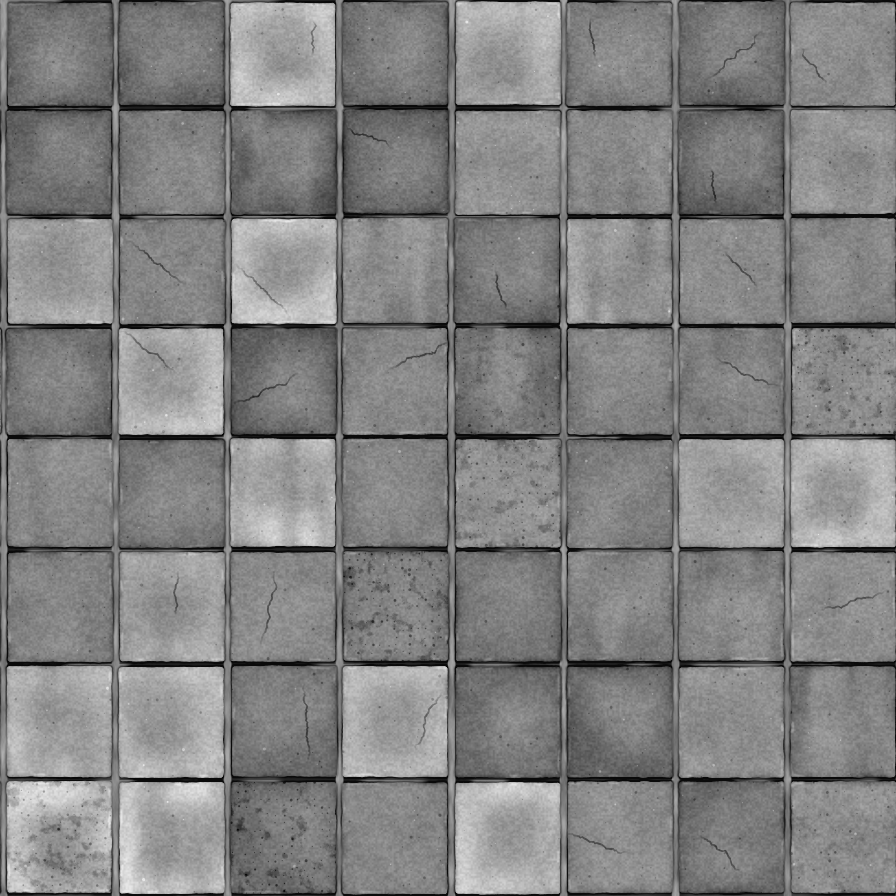
Write a WebGL 2 fragment shader that draws this texture.

```glsl
#version 300 es
precision highp float;

uniform vec2 u_resolution;
out vec4 fragColor;

const float TILES = 8.0;
const float PI = 3.14159;
const float COLUMN_SHIFT = 0.004;          // joints sit slightly to the right
const float ROW_BOW = 0.0125;              // rows bulge upward mid-canvas
const vec2 JOINT_HALF = vec2(0.032, 0.021); // half joint width, in tiles
const float CORNER = 0.025;
const float EDGE_WOBBLE = 0.016;
const float BODY_TONE = 0.545;
const float BRIGHT_SHARE = 0.25;
const float GRAIN = 0.09;
const float STREAKS = 0.2;
const float PIT_CELLS = 15.0;
const float CRACK_SHARE = 0.24;
const float JOINT_LIGHT = 0.54;
const float JOINT_DARK = 0.13;

float hash(vec2 p) {
    vec3 h = fract(p.xyx * 0.1031);
    h += dot(h, h.yzx + 33.33);
    return fract((h.x + h.y) * h.z);
}

float noise(vec2 p) {
    vec2 i = floor(p), f = fract(p);
    f = f * f * (3.0 - 2.0 * f);
    return mix(mix(hash(i), hash(i + vec2(1, 0)), f.x),
               mix(hash(i + vec2(0, 1)), hash(i + vec2(1, 1)), f.x), f.y);
}

float fbm(vec2 p) {
    float sum = 0.0, amp = 0.5;
    for (int i = 0; i < 4; i++) {
        sum += amp * noise(p);
        p = p * 2.1 + 7.3;
        amp *= 0.5;
    }
    return sum;
}

vec4 tileRandom(vec2 id, float salt) {
    vec2 k = id + salt * 37.0;
    return vec4(hash(k), hash(k + 101.0), hash(k + 211.0), hash(k + 307.0));
}

float roundedBox(vec2 p, vec2 halfSize, float radius) {
    vec2 d = abs(p) - halfSize + radius;
    return length(max(d, 0.0)) + min(max(d.x, d.y), 0.0) - radius;
}

// Small round pits, one candidate per cell
float pits(vec2 p, float density, float aa) {
    vec2 cell = floor(p * PIT_CELLS);
    vec2 center = 0.3 + 0.4 * vec2(hash(cell + 3.0), hash(cell + 59.0));
    float radius = mix(0.06, 0.2, pow(hash(cell + 83.0), 3.0));
    float dist = length(fract(p * PIT_CELLS) - center) - radius;
    float soft = max(aa * PIT_CELLS * 0.7, 0.05);
    return step(hash(cell + 17.0), density) * (1.0 - smoothstep(-soft, soft, dist));
}

// One wandering hairline with tapered ends
float crack(vec2 q, vec4 r, float aa) {
    float angle = (r.x - 0.5) * 2.6;
    vec2 p = mat2(cos(angle), sin(angle), -sin(angle), cos(angle)) * (q - (r.yz - 0.5) * 0.6);
    p.x += (fbm(vec2(p.y * 7.0, r.w * 50.0)) - 0.47) * 0.14;
    float taper = 1.0 - smoothstep(0.1, 0.16 + 0.25 * r.w, abs(p.y));
    return taper * (1.0 - smoothstep(0.003, 0.005 + aa, abs(p.x)));
}

float tileTone(vec2 q, vec2 grid, vec2 id, float depth, float aa) {
    vec4 look = tileRandom(id, 1.0), wear = tileRandom(id, 2.0);
    vec2 local = q + id * 19.0;

    // Tones differ mostly toward the tile borders
    float mood = look.x < BRIGHT_SHARE ? mix(0.12, 0.24, look.y) : mix(-0.17, 0.05, look.y);
    vec2 border = smoothstep(0.1, 0.5, abs(q + (look.zw - 0.5) * 0.2));
    float rim = 1.0 - (1.0 - border.x) * (1.0 - border.y);
    float tone = BODY_TONE + mood * (0.22 + rim * (0.45 + 0.6 * noise(local * 2.5)));

    // Glaze clouds and vertical streaks
    tone += (fbm(local * 3.5) - 0.47) * 0.13;
    float streak = noise(vec2(local.x * 7.0 + noise(local * 3.0), local.y * 1.3)) - 0.5;
    tone += streak * STREAKS * smoothstep(0.35, 1.0, wear.x) * (0.4 + 0.6 * rim);

    // Grain, pits and cracks
    tone += (noise(grid * vec2(24.0, 38.0)) - 0.5) * GRAIN * 0.6;
    tone += (noise(grid * 61.0) - 0.5) * GRAIN;
    float worn = smoothstep(0.84, 0.95, wear.y);
    tone -= pits(grid, mix(0.07, 0.45, worn), aa) * mix(0.16, 0.24, worn);
    tone -= worn * 0.16 * smoothstep(0.52, 0.75, fbm(local * 13.0));
    tone += pits(grid + 5.37, 0.018, aa) * 0.18;
    if (wear.z < CRACK_SHARE) tone -= 0.24 * crack(q, tileRandom(id, 3.0), aa);

    // Soiled edge and chipped highlights
    float soil = noise(grid * 5.0 + 40.0);
    tone -= exp(depth / 0.022) * mix(0.02, 0.24, soil);
    float chip = smoothstep(0.58, 0.8, noise(grid * 9.0));
    return tone + chip * 0.13 * exp(-pow((depth + 0.018) / 0.012, 2.0));
}

float jointTone(vec2 q, vec2 grid, float gap) {
    float upright = 1.0 - smoothstep(JOINT_HALF.x - 0.005, JOINT_HALF.x + 0.01, 0.5 - abs(q.x));
    float vertical = JOINT_LIGHT + (fbm(grid * vec2(18.0, 5.0)) - 0.47) * 0.4;
    float filled = smoothstep(0.4, 0.75, noise(grid * vec2(3.0, 1.0) + 9.0));
    float lowerSide = smoothstep(-0.2, 0.2, q.y);
    float horizontal = mix(JOINT_DARK, JOINT_LIGHT, filled * mix(0.35, 0.9, lowerSide));
    float crease = exp(-pow((gap - 0.004) / 0.011, 2.0));
    float shade = mix(0.1, 0.42, noise(grid * vec2(4.0, 3.0) + 70.0));
    return mix(horizontal, vertical, upright) - crease * shade;
}

void main() {
    vec2 uv = gl_FragCoord.xy / u_resolution;
    float aa = TILES / min(u_resolution.x, u_resolution.y);
    vec2 grid = (uv - vec2(COLUMN_SHIFT, ROW_BOW * sin(PI * uv.y))) * TILES;
    vec2 id = mod(floor(grid), TILES);
    vec2 q = fract(grid) - 0.5;

    // Each tile is slightly misplaced, with a ragged outline
    vec2 nudge = (tileRandom(id, 4.0).xy - 0.5) * 0.014;
    float ragged = (fbm(grid * 11.0) - 0.47) * EDGE_WOBBLE;
    float dist = roundedBox(q - nudge, 0.5 - JOINT_HALF, CORNER) + ragged;

    float tile = tileTone(q, grid, id, min(dist, 0.0), aa);
    float joint = jointTone(q, grid, max(dist, 0.0));
    float tone = mix(tile, joint, smoothstep(-0.6 * aa, 0.6 * aa, dist));
    fragColor = vec4(vec3(clamp(tone, 0.04, 0.9)), 1.0);
}
```
